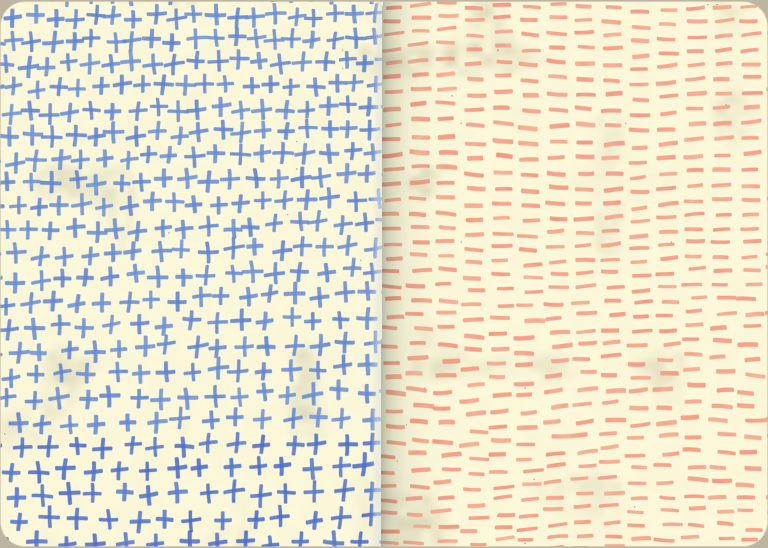
This pattern is drawn by a Shadertoy shader. Its source:

```glsl
// Open sketchbook: hand-inked blue plus signs on the left page, coral dashes on the right.

float hash(vec2 p) {
    vec3 q = fract(vec3(p.xyx) * vec3(0.1031, 0.1030, 0.0973));
    q += dot(q, q.yzx + 33.33);
    return fract((q.x + q.y) * q.z);
}

// Signed random value in -1..1 for one cell
float vary(vec2 cell, float seed) {
    return 2.0 * hash(cell + seed * 17.3 + 40.0) - 1.0;
}

float noise(vec2 p) {
    vec2 i = floor(p), f = fract(p);
    f = f * f * (3.0 - 2.0 * f);
    return mix(mix(hash(i), hash(i + vec2(1, 0)), f.x),
               mix(hash(i + vec2(0, 1)), hash(i + vec2(1, 1)), f.x), f.y);
}

float roundBox(vec2 p, vec2 halfSize, float radius) {
    vec2 q = abs(p) - halfSize + radius;
    return length(max(q, 0.0)) + min(max(q.x, q.y), 0.0) - radius;
}

// Coverage of a slightly bowed marker stroke
float stroke(vec2 p, float angle, float bow, vec2 halfSize) {
    float c = cos(angle), s = sin(angle);
    p = vec2(c * p.x + s * p.y, c * p.y - s * p.x);
    p.y += bow * p.x * p.x;
    float d = roundBox(p, halfSize, 0.0022);
    float soft = max(0.0007, 0.8 / iResolution.y);
    return 1.0 - smoothstep(-soft, soft, d);
}

// Blue crosses: rows loosen from 19 to 13 marks down the page
vec3 inkPluses(vec3 col, vec2 p, float pageWidth) {
    float slant = 0.03 * sin(3.14 * p.y) * p.x;
    float y = (p.y + slant - 0.009) / 0.0437;
    for (int j = -1; j <= 1; j++) {
        float row = floor(y) + float(j);
        float count = floor(mix(19.0, 13.0, clamp(row / 22.0, 0.0, 1.0)) + 0.5);
        float pitch = pageWidth / count;
        float shift = 0.25 * vary(vec2(row, 3.0), 1.0);
        float x = p.x / pitch - shift;
        for (int i = -1; i <= 1; i++) {
            vec2 cell = vec2(floor(x) + float(i), row);
            vec2 center = cell + 0.5 + vec2(0.14, 0.13) * vec2(vary(cell, 2.0), vary(cell, 3.0));
            vec2 q = (vec2(x, y) - center) * vec2(pitch, 0.0437);
            q.y = -q.y;
            float size = 0.0178 + 0.0022 * vary(cell, 4.0);
            float w = 0.0034 + 0.0004 * vary(cell, 5.0);
            float across = stroke(q - 0.002 * vary(cell, 6.0), 0.04 + 0.13 * vary(cell, 7.0),
                                  3.0 * vary(cell, 8.0), vec2(size, w));
            float down = stroke(q, 1.57 + 0.12 * vary(cell, 9.0),
                                3.0 * vary(cell, 10.0), vec2(size * 1.04, w));
            float dark = smoothstep(17.0, 18.0, row) * 0.6 + 0.2 * vary(cell, 11.0)
                       + 0.35 * (noise(p * 70.0) - 0.5);
            vec3 ink = mix(vec3(0.44, 0.58, 0.84), vec3(0.29, 0.42, 0.79), clamp(dark + 0.2, 0.0, 1.0));
            col = mix(col, ink, 0.88 * across);
            col = mix(col, ink, 0.88 * down);
        }
    }
    return col;
}

// Coral dashes: 14 columns by 37 rows, less orderly toward the bottom
vec3 inkDashes(vec3 col, vec2 p, float pageWidth) {
    float messy = smoothstep(0.4, 0.62, p.y);
    vec2 pitch = vec2(pageWidth / 14.0, 1.0 / 37.0);
    float wave = 0.006 * sin(p.x * 9.0 + p.y * 4.0) + 0.005 * sin(p.y * 13.0);
    vec2 g = vec2(p.x, p.y + wave) / pitch;
    for (int j = -1; j <= 1; j++)
    for (int i = -1; i <= 1; i++) {
        vec2 cell = floor(g) + vec2(i, j);
        float column = 0.22 * vary(vec2(cell.x, 5.0), 12.0);
        vec2 jitter = vec2(mix(0.08, 0.2, messy), mix(0.1, 0.18, messy));
        vec2 center = cell + vec2(0.36, 0.5 + column) + jitter * vec2(vary(cell, 13.0), vary(cell, 14.0));
        vec2 q = (g - center) * pitch;
        q.y = -q.y;
        float halfLength = 0.0168 + 0.0025 * vary(cell, 15.0);
        float a = stroke(q, 0.02 + 0.1 * vary(cell, 16.0), 3.0 * vary(cell, 17.0),
                         vec2(halfLength, 0.0036 + 0.0005 * vary(cell, 18.0)));
        float tone = 0.5 + 0.3 * vary(cell, 19.0) + 0.5 * (noise(p * 60.0) - 0.5);
        vec3 ink = mix(vec3(0.97, 0.69, 0.58), vec3(0.95, 0.57, 0.49), clamp(tone, 0.0, 1.0));
        col = mix(col, ink, 0.93 * a);
    }
    return col;
}

void mainImage(out vec4 fragColor, in vec2 fragCoord) {
    vec2 p = fragCoord / iResolution.y;
    p.y = 1.0 - p.y;
    float aspect = iResolution.x / iResolution.y;
    float spine = 0.497 * aspect + 0.003 * (0.5 - p.y);
    float fromSpine = p.x - spine;

    // Cream paper with faint mottling, smudges and specks
    vec3 col = vec3(0.985, 0.968, 0.85) + 0.012 * (noise(p * 35.0) - 0.5);
    float smudge = smoothstep(0.72, 1.0, noise(p * 9.0 + 4.0)) * noise(p * 45.0);
    col -= 0.12 * smudge;
    float speck = step(0.994, hash(floor(p * 60.0)));
    col -= 0.25 * speck * (1.0 - smoothstep(0.03, 0.14, length(fract(p * 60.0) - 0.5)));

    if (fromSpine < 0.0) col = inkPluses(col, p, spine);
    else col = inkDashes(col, vec2(fromSpine, p.y), aspect - spine);

    // Pale curl left of the fold, grey-green shadow right of it
    float curl = smoothstep(-0.022, -0.004, fromSpine) * step(fromSpine, 0.0);
    col = mix(col, vec3(0.87, 0.89, 0.88), 0.55 * curl);
    float shade = step(0.0, fromSpine) * exp(-max(fromSpine, 0.0) / 0.026);
    col *= 1.0 - shade * vec3(0.27, 0.24, 0.25);

    // Rounded page corners over a tan backing
    float edge = roundBox(p - 0.5 * vec2(aspect, 1.0), 0.5 * vec2(aspect, 1.0) - vec2(0.001, 0.003), 0.045);
    col = mix(col, vec3(0.74, 0.71, 0.63), smoothstep(-0.002, 0.002, edge));
    fragColor = vec4(col, 1.0);
}
```
